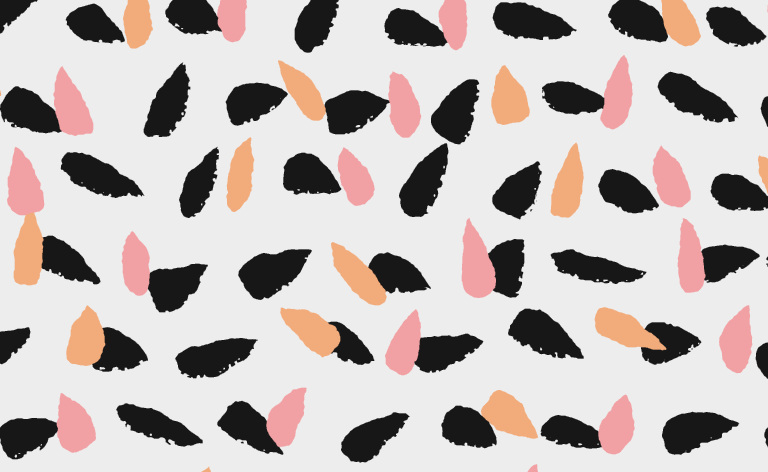
Give the GLSL for this pattern, as a Shadertoy shader.

```glsl
// Scattered brush dabs: black petals on pale grey, many paired with a pink or
// orange petal that overlaps one end. Dabs sit on a jittered, staggered grid;
// noise frays their outlines and a 3x3 sample grid smooths the edges.

const vec3 PAPER  = vec3(0.93);
const vec3 INK    = vec3(0.09);
const vec3 PINK   = vec3(0.945, 0.63, 0.64);
const vec3 ORANGE = vec3(0.95, 0.67, 0.48);

// Lengths are in canvas heights
const vec2  CELL = vec2(0.23, 0.175);      // grid spacing
const vec2  JITTER = vec2(0.028, 0.034);   // random shift of each group
const vec2  LONE_SIZE = vec2(0.178, 0.073);
const vec2  PAIR_SIZE = vec2(0.143, 0.078);
const vec2  TINT_SIZE = vec2(0.147, 0.068);
const float PINK_SHARE = 0.36;             // share of cells with a pink dab
const float ORANGE_SHARE = 0.30;           // share of cells with an orange dab
const float WOBBLE = 0.009;                // slow outline waviness
const float FRAY = 0.0035;                 // fine outline roughness
const float DRY_EDGE = 0.008;              // ragged side of a dab
const int   SAMPLES = 3;                   // samples per pixel side

float hash(vec2 p) {
    return fract(sin(dot(p, vec2(127.1, 311.7))) * 43758.5453);
}

vec4 hash4(vec2 p, float seed) {
    vec4 phase = vec4(0.0, 1.7, 3.1, 4.9) + seed;
    return fract(sin(dot(p, vec2(127.1, 311.7)) + phase) * 43758.5453);
}

float noise(vec2 p) {
    vec2 i = floor(p), f = fract(p);
    f = f * f * (3.0 - 2.0 * f);
    return mix(mix(hash(i), hash(i + vec2(1, 0)), f.x),
               mix(hash(i + vec2(0, 1)), hash(i + vec2(1, 1)), f.x), f.y);
}

vec2 wavy(vec2 p, float scale) {
    return vec2(noise(p * scale), noise(p * scale + 17.3)) - 0.5;
}

// Petal with a blunt tail and a pointed tip towards the given angle
bool insidePetal(vec2 p, float angle, vec2 size, vec4 shape, float grain) {
    float c = cos(angle), s = sin(angle);
    vec2 q = vec2(c * p.x + s * p.y, c * p.y - s * p.x);
    size *= vec2(mix(0.85, 1.15, shape.x), mix(1.13, 0.87, shape.x));
    float t = q.x / size.x + 0.5;
    if (t <= 0.0 || t >= 1.0) return false;

    // The two sides differ in bulge and taper
    bool upper = q.y > 0.0;
    float bulge = mix(0.28, 0.72, shape.y);
    float taper = mix(0.6, 1.05, shape.z);
    if (!upper) {
        bulge = 1.0 - bulge;
        taper = 1.65 - taper;
    }
    float tail = mix(0.28, 0.52, shape.w);
    float halfWidth = size.y * bulge * pow(t, tail) * pow(1.0 - t, taper) / 0.47;
    float dry = upper ? 0.0 : DRY_EDGE * smoothstep(0.45, 0.9, grain);
    return abs(q.y) < halfWidth - dry;
}

vec3 pattern(vec2 p) {
    float grain = noise(p * 150.0);
    p += WOBBLE * wavy(p, 32.0) + FRAY * wavy(p, 130.0);

    bool ink = false;
    bool tinted = false;
    vec3 tint = PINK;
    float baseRow = floor(p.y / CELL.y);

    for (int j = -1; j <= 1; j++) {
        float row = baseRow + float(j);
        float stagger = 0.5 * mod(row, 2.0);
        float side = hash(vec2(row, 4.0)) < 0.5 ? -1.0 : 1.0;
        float baseColumn = floor(p.x / CELL.x - stagger);

        for (int i = -1; i <= 1; i++) {
            vec2 cell = vec2(baseColumn + float(i), row);
            vec4 place = hash4(cell, 0.0);
            vec2 center = (cell + vec2(0.5 + stagger, 0.5)) * CELL;
            vec2 q = p - center - (place.xy - 0.5) * JITTER;

            // An even sequence spreads the kinds over the grid
            float kind = fract(cell.x * 0.618 + cell.y * 0.27 + 0.1);
            bool isPink = kind < PINK_SHARE;
            bool paired = kind < PINK_SHARE + ORANGE_SHARE;

            // Black dabs lie near level, a few stand steeply
            float tilt = mix(0.12, 0.6, place.z) * (place.w < 0.5 ? -1.0 : 1.0);
            if (place.z > 0.86) tilt = 1.15;
            vec2 inkOffset = paired ? vec2(0.038 * side, -0.012) : vec2(0);
            vec2 inkSize = paired ? PAIR_SIZE : LONE_SIZE;
            ink = ink || insidePetal(q - inkOffset, tilt, inkSize, hash4(cell, 11.0), grain);

            // Coloured dabs stand upright beside the black one
            if (paired) {
                vec4 lean = hash4(cell, 23.0);
                float angle = isPink ? mix(1.15, 1.95, lean.x) : mix(1.2, 2.5, lean.x);
                if (!isPink && lean.y > 0.72) angle = -0.5;
                vec2 tintOffset = vec2(-0.048 * side, mix(0.0, 0.03, lean.z));
                if (insidePetal(q - tintOffset, angle, TINT_SIZE, hash4(cell, 37.0), 0.6 * grain)) {
                    tinted = true;
                    tint = isPink ? PINK : ORANGE;
                }
            }
        }
    }
    return tinted ? tint : (ink ? INK : PAPER);
}

void mainImage(out vec4 fragColor, in vec2 fragCoord) {
    vec3 sum = vec3(0);
    for (int k = 0; k < SAMPLES * SAMPLES; k++) {
        vec2 offset = (vec2(k % SAMPLES, k / SAMPLES) + 0.5) / float(SAMPLES) - 0.5;
        sum += pattern((fragCoord + 1.2 * offset) / iResolution.y);
    }
    fragColor = vec4(sum / float(SAMPLES * SAMPLES), 1.0);
}
```
